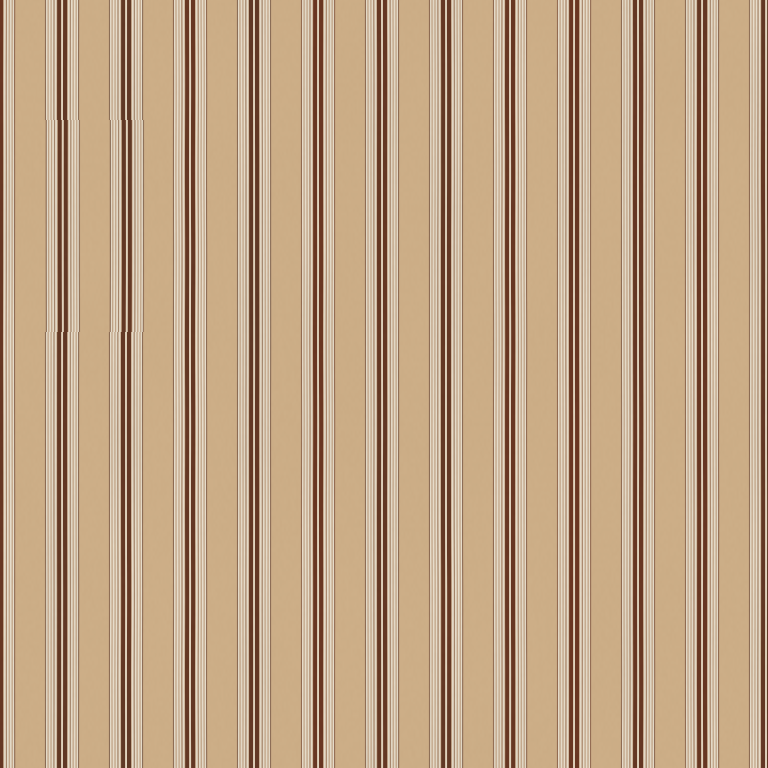
Write a WebGL 1 fragment shader that draws this pattern.

```glsl
precision highp float;
// Tan wallpaper with twelve clusters of fine cream and brown vertical stripes.
uniform vec2 u_resolution;

float hash(vec2 p) {
  return fract(sin(dot(p, vec2(127.1, 311.7))) * 43758.55);
}

float noise(vec2 p) {
  vec2 i = floor(p), f = fract(p);
  f = f * f * (3.0 - 2.0 * f);
  return mix(mix(hash(i), hash(i + vec2(1, 0)), f.x),
             mix(hash(i + vec2(0, 1)), hash(i + vec2(1, 1)), f.x), f.y);
}

// Share of a pixel of the given width, centred at x, that lies inside [lo, hi].
float band(float x, float lo, float hi, float width) {
  return max(min(x + 0.5 * width, hi) - max(x - 0.5 * width, lo), 0.0) / width;
}

void main() {
  vec2 uv = gl_FragCoord.xy / u_resolution;

  // One repeat is 64 units wide, with its cluster centred on zero.
  float x = uv.x * 12.0 + 0.03;
  float stripe = floor(x + 0.5);
  float offset = (x - stripe) * 64.0;
  float pixel = 768.0 / u_resolution.x;

  // The two leftmost whole clusters slip sideways for part of their height.
  float slipped = step(0.568, uv.y) * step(uv.y, 0.844);
  offset -= 0.7 * slipped * step(0.5, stripe) * step(stripe, 2.5);
  offset += 0.25 * (noise(vec2(stripe * 7.0, uv.y * 9.0)) - 0.5);
  float d = abs(offset);

  // Ink tone differs slightly from stripe to stripe and along each one.
  float redness = 0.6 * hash(vec2(stripe, 5.0)) + 0.4 * noise(vec2(stripe * 3.0, uv.y * 5.0));
  float fade = noise(vec2(stripe * 5.0 + 2.0, uv.y * 7.0));
  vec3 ground = vec3(0.80, 0.68, 0.527);
  vec3 cream = vec3(0.89, 0.85, 0.78) + 0.03 * (fade - 0.5);
  vec3 brown = mix(vec3(0.37, 0.22, 0.145), vec3(0.42, 0.21, 0.13), redness);
  vec3 fineBrown = mix(vec3(0.47, 0.36, 0.28), vec3(0.53, 0.35, 0.25), redness);

  // Ground with very faint mottling.
  vec3 color = ground + 0.006 * (noise(uv * 9.0) - 0.5);

  // Cream lines over a pale bed, with soft tan lines between them.
  color = mix(color, vec3(0.79, 0.69, 0.58), band(d, 5.0, 16.2, pixel));
  for (int i = 0; i < 4; i++) {
    float line = 6.7 + 2.95 * float(i);
    color = mix(color, cream, band(d, line - 0.85, line + 0.85, pixel));
    color = mix(color, vec3(0.71, 0.58, 0.46), 0.6 * band(d, line + 1.0, line + 1.9, pixel));
  }
  // Fine brown lines beside the bars and at the rim.
  color = mix(color, fineBrown, 0.6 * band(d, 7.8, 8.5, pixel));
  color = mix(color, fineBrown, band(d, 16.1, 16.9, pixel));

  // Twin dark bars with a cream line between them.
  color = mix(color, brown, band(d, 0.9, 5.0, pixel));
  color = mix(color, cream, 0.85 * band(offset, -0.9, 0.9, pixel));

  // Very fine print grain.
  color += 0.008 * (noise(uv * vec2(380.0, 190.0)) - 0.5);
  gl_FragColor = vec4(color, 1.0);
}
```
